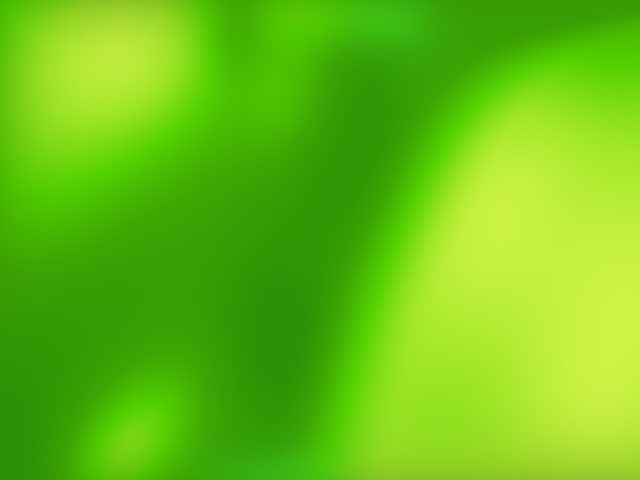
Reproduce this background procedurally as a WebGL 1 fragment shader.

```glsl
precision highp float;
// Soft, out-of-focus foliage: a dark green diagonal valley between lime glows.
// Tilted Gaussian glows and one curved edge build a single light level,
// which a five-stop ramp then turns into colour.

uniform vec2 u_resolution;

// Colour ramp, from deep shade to sunlit yellow-green
const vec3 DEEP = vec3(0.16, 0.56, 0.02);
const vec3 LEAF = vec3(0.24, 0.65, 0.01);
const vec3 VIVID = vec3(0.33, 0.82, 0.00);
const vec3 LIME = vec3(0.61, 0.90, 0.14);
const vec3 SUN = vec3(0.82, 0.96, 0.28);
const vec3 COOL_TINT = vec3(-0.05, 0.02, 0.07);

// Frame and light levels
const vec2 FRAME = vec2(1.3333, 1.0);
const float SHADE_LEVEL = 0.20;
const float SUNNY_LEVEL = 0.78;
const float EDGE_SOFTNESS = 0.14;
const float BORDER_WIDTH = 0.06;
const float BORDER_DULLING = 0.20;

// Gaussian glow with two radii, its first axis turned by tilt radians
float glow(vec2 p, vec2 centre, vec2 radius, float tilt) {
  vec2 d = p - centre;
  float c = cos(tilt), s = sin(tilt);
  vec2 q = vec2(c * d.x + s * d.y, c * d.y - s * d.x) / radius;
  return exp(-dot(q, q));
}

// Horizontal offset from the curved left rim of the sunny side
float sunnyOffset(vec2 p) {
  float rim = 0.68 + 0.15 * p.y + 0.28 * p.y * p.y + 0.45 * pow(p.y, 16.0);
  return p.x - rim;
}

float shadedLevel(vec2 p) {
  float level = SHADE_LEVEL;
  // Upper left glow
  level += 0.60 * glow(p, vec2(0.29, 0.91), vec2(0.20, 0.22), 0.0);
  level += 0.38 * glow(p, vec2(0.08, 0.77), vec2(0.20, 0.30), 0.0);
  // Top strip
  level -= 0.16 * glow(p, vec2(0.49, 0.94), vec2(0.07, 0.12), 0.0);
  level += 0.18 * glow(p, vec2(0.59, 0.80), vec2(0.10, 0.15), 0.0);
  level += 0.26 * glow(p, vec2(0.64, 0.98), vec2(0.12, 0.08), 0.0);
  level += 0.20 * glow(p, vec2(0.81, 0.96), vec2(0.10, 0.08), 0.0);
  // Deep valley
  level -= 0.10 * glow(p, vec2(0.77, 0.81), vec2(0.08, 0.15), 0.0);
  level -= 0.12 * glow(p, vec2(0.69, 0.64), vec2(0.12, 0.15), 0.0);
  level -= 0.20 * glow(p, vec2(0.58, 0.30), vec2(0.13, 0.22), 0.0);
  level -= 0.10 * glow(p, vec2(0.15, 0.35), vec2(0.25, 0.16), 0.9);
  level -= 0.20 * glow(p, vec2(0.00, 0.00), vec2(0.14, 0.25), 0.0);
  // Small glows along the bottom
  level += 0.44 * glow(p, vec2(0.27, 0.07), vec2(0.17, 0.10), 0.9);
  level += 0.20 * glow(p, vec2(0.58, 0.00), vec2(0.14, 0.07), 0.0);
  return level;
}

float sunnyLevel(vec2 p) {
  float level = SUNNY_LEVEL;
  level += 0.15 * glow(p, vec2(1.04, 0.57), vec2(0.26, 0.12), 1.1);
  level += 0.20 * glow(p, vec2(1.30, 0.36), vec2(0.25, 0.28), 0.0);
  level += 0.09 * glow(p, vec2(1.20, 0.14), vec2(0.16, 0.14), 0.0);
  level -= 0.08 * glow(p, vec2(0.97, 0.15), vec2(0.20, 0.15), 0.0);
  level -= 0.42 * glow(p, vec2(1.27, 1.00), vec2(0.32, 0.23), 0.0);
  return level;
}

vec3 ramp(float level) {
  float t = clamp(level, 0.0, 1.0) * 4.0;
  vec3 colour = mix(DEEP, LEAF, clamp(t, 0.0, 1.0));
  colour = mix(colour, VIVID, clamp(t - 1.0, 0.0, 1.0));
  colour = mix(colour, LIME, clamp(t - 2.0, 0.0, 1.0));
  return mix(colour, SUN, clamp(t - 3.0, 0.0, 1.0));
}

void main() {
  vec2 p = gl_FragCoord.xy / u_resolution * FRAME;

  // Blend the shaded and sunny sides across the soft rim
  float sunny = smoothstep(-EDGE_SOFTNESS, EDGE_SOFTNESS, sunnyOffset(p));
  float level = mix(shadedLevel(p), sunnyLevel(p), sunny);
  vec3 colour = ramp(level);

  // Cool patches at the top and bottom
  float cool = glow(p, vec2(0.81, 0.96), vec2(0.10, 0.08), 0.0)
             + glow(p, vec2(0.58, 0.00), vec2(0.14, 0.07), 0.0);
  colour += COOL_TINT * cool;

  // Dull the bright areas at the left, bottom and top borders
  float border = min(min(p.x, p.y), FRAME.y - p.y);
  colour *= 1.0 - BORDER_DULLING * level * exp(-border / BORDER_WIDTH);

  gl_FragColor = vec4(clamp(colour, 0.0, 1.0), 1.0);
}
```
